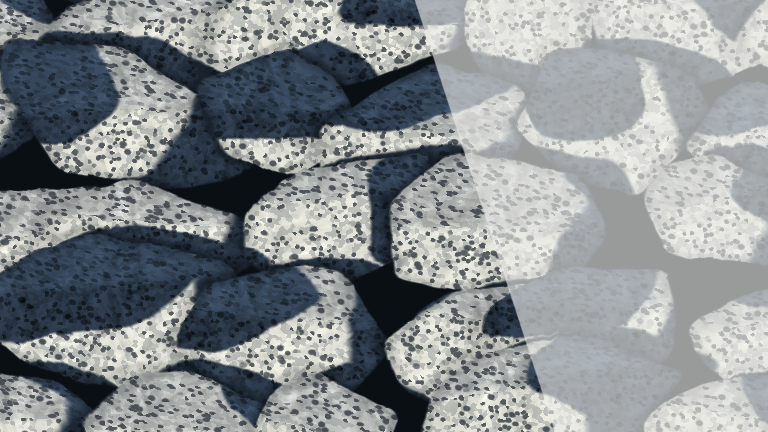
A Shadertoy shader for this texture:

```glsl
// A heap of speckled granite boulders in hard sun, partly under a pale slanted veil.
// Rounded convex rocks are painted back to front with cast shadows; cellular
// noise makes the mineral grains and layered sines roughen faces and edges.

const float TAU = 6.2831853;
const int   SIDES = 7;
const vec2  SPACING = vec2(0.41, 0.235);      // rock grid, in canvas heights
const vec2  ROCK_MIN = vec2(0.19, 0.135);     // half sizes
const vec2  ROCK_MAX = vec2(0.34, 0.200);
const vec2  CAST_BACK = vec2(0.085, 0.025);   // shadow on rocks behind
const vec2  CAST_FRONT = vec2(0.110, -0.105); // shadow on the rock in front
const vec3  GAP = vec3(0.04, 0.06, 0.08);
const vec3  SHADE = vec3(0.16, 0.21, 0.27);
const vec3  SUNLIT = vec3(0.89, 0.89, 0.85);
const vec3  TOP_FACE = vec3(0.74, 0.75, 0.74);
const vec3  FELDSPAR = vec3(0.56, 0.58, 0.58);
const vec3  MICA = vec3(0.17, 0.20, 0.23);
const vec3  VEIL = vec3(0.93, 0.93, 0.92);
const float VEIL_AMOUNT = 0.63;

float hash(vec2 p) {
    p = fract(p * vec2(0.1031, 0.1137));
    p += dot(p, p.yx + 33.33);
    return fract((p.x + p.y) * p.x * 17.3);
}

vec2 hash2(vec2 p) {
    return vec2(hash(p + 11.7), hash(p * 1.3 + 47.2));
}

mat2 turn(float a) {
    float c = cos(a), s = sin(a);
    return mat2(c, s, -s, c);
}

// Layered, warped sines, about -1 to 1
float roughness(vec2 p) {
    float sum = 0.0, amp = 0.5;
    for (int i = 0; i < 5; i++) {
        p = turn(1.1) * p + 0.7 * sin(p.yx * 0.8 + float(i));
        sum += amp * sin(p.x) * sin(p.y + 1.3);
        p *= 1.9;
        amp *= 0.62;
    }
    return sum;
}

// Cellular noise: distance to the nearest grain, and its random tone
vec2 grains(vec2 p) {
    vec2 cell = floor(p), best = vec2(9.0, 0.0);
    for (int y = -1; y <= 1; y++)
    for (int x = -1; x <= 1; x++) {
        vec2 id = cell + vec2(x, y);
        float d = length(id + hash2(id) - p);
        if (d < best.x) best = vec2(d, hash(id + 83.1));
    }
    return best;
}

float smoothMax(float a, float b, float k) {
    float h = max(k - abs(a - b), 0.0) / k;
    return max(a, b) + h * h * k * 0.25;
}

vec2 rockCentre(vec2 id) {
    vec2 jitter = hash2(id + 20.0) - 0.5;
    return (id + vec2(0.5 * mod(id.y + 20.0, 2.0), 0.0) + jitter * vec2(0.5, 0.4)) * SPACING;
}

// Distance to a convex boulder with uneven sides
float rockDistance(vec2 p, vec2 id) {
    vec2 seed = id + 30.0;
    vec2 radius = mix(ROCK_MIN, ROCK_MAX, hash2(seed + 7.3));
    vec2 q = turn(0.7 * (hash(seed) - 0.5)) * (p - rockCentre(id)) / radius;
    if (dot(q, q) > 4.0) return 1.0;
    float d = -1.0;
    for (int k = 0; k < SIDES; k++) {
        vec2 h = hash2(seed + float(k) * 3.17);
        float a = TAU * (float(k) + 0.6 * h.x) / float(SIDES);
        d = smoothMax(d, dot(q, vec2(cos(a), sin(a))) - mix(0.74, 1.0, h.y), 0.14);
    }
    return d * min(radius.x, radius.y);
}

float cover(float d, float soft) {
    return 1.0 - smoothstep(-soft, soft, d);
}

void mainImage(out vec4 fragColor, in vec2 fragCoord) {
    float px = 1.0 / iResolution.y;
    vec2 p = fragCoord * px;
    float rough = roughness(p * 13.0);
    vec2 w = p + 0.011 * vec2(rough, roughness(p * 15.0 + 5.0));

    // Rocks, back to front: sun, top face, solidity
    float sun = 0.0, top = 0.0, solid = 0.0;
    for (int row = 5; row >= -1; row--)
    for (int col = -1; col <= 5; col++) {
        vec2 id = vec2(col, row);
        float d = rockDistance(w, id);
        sun *= 1.0 - cover(rockDistance(w - CAST_BACK, id), 0.004);
        solid *= 1.0 - 0.55 * cover(d - 0.012, 0.014);
        float body = cover(d, 1.2 * px);
        if (body <= 0.0) continue;

        vec2 q = w - rockCentre(id);
        vec2 h = hash2(id + 61.0);
        float ridge = q.y + (h.x - 0.5) * 0.7 * q.x - mix(0.0, 0.09, h.y);
        float flank = q.x + (h.y - 0.7) * q.y - mix(0.08, 0.25, h.x);
        float fall = cover(rockDistance(w - CAST_FRONT, id + vec2(0, 1)), 0.004);
        float light = (1.0 - fall) * (1.0 - smoothstep(-0.012, 0.012, flank + 0.012 * rough));
        sun = mix(sun, light, body);
        top = mix(top, smoothstep(-0.018, 0.018, ridge), body);
        solid = mix(solid, 1.0 - 0.25 * smoothstep(-0.02, 0.0, d), body);
    }

    // Mineral grains, flattened on the top faces
    vec2 g = turn(0.25) * p + 0.004 * rough;
    vec2 fine = grains(g * mix(vec2(92, 104), vec2(66, 130), step(0.5, top)));
    vec2 coarse = grains(g * vec2(44, 56) + 9.0);
    float cluster = 0.07 * roughness(p * 24.0 + 3.0) + 0.04 * top;
    float mica = smoothstep(0.06, -0.06, fine.y - 0.19 - cluster) * smoothstep(0.8, 0.35, fine.x);
    mica = max(mica, smoothstep(0.15, 0.09, coarse.y) * smoothstep(0.5, 0.25, coarse.x));
    float grey = smoothstep(0.62, 0.78, fine.y + cluster);

    // Sunlit and shaded stone
    float relief = roughness(p * 27.0) - roughness(p * 27.0 + vec2(0.35, -0.3));
    vec3 lit = mix(SUNLIT, TOP_FACE, top) * (1.0 + relief * mix(0.13, 0.28, top));
    lit = mix(lit, FELDSPAR, 0.5 * grey);
    lit = mix(lit, MICA, 0.78 * mica);
    vec3 dim = SHADE * (1.1 + 0.35 * relief + 0.3 * top - 0.2 * grey - 0.55 * mica);
    vec3 color = mix(GAP, mix(dim, lit, sun), max(solid, 0.85 * sun));

    // Pale veil with a slanted edge
    float edge = 0.96 + 0.325 * (1.0 - p.y);
    float veiled = smoothstep(-px, px, p.x - edge);
    color = mix(color, VEIL, VEIL_AMOUNT * veiled);
    fragColor = vec4(clamp(color, 0.0, 1.0), 1.0);
}
```
